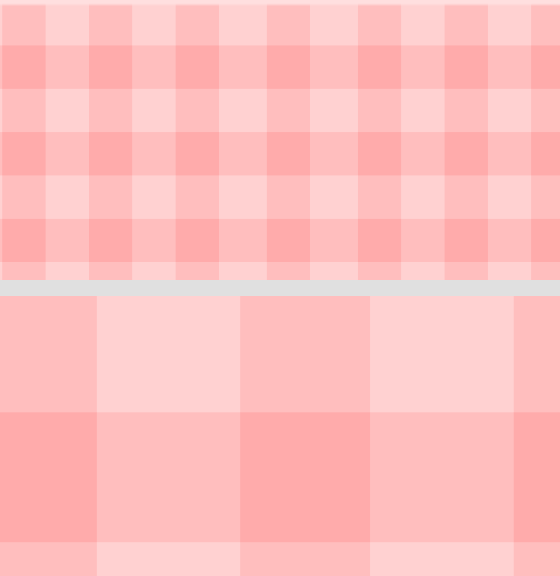
Top: the whole. Bottom: its middle third, enlarged.
A Shadertoy shader for this pattern:

```glsl
// Lengths are fractions of the canvas height.
const float PERIOD = 0.3095;          // one band plus one gap
const float BAND_WIDTH = 0.1547;
const float COLUMN_CENTRE = 1.0300;   // middle of the central column
const float ROW_CENTRE = 0.1413;      // middle of the lowest row
const float EXTRA_GAP = 0.0160;       // widening of the gaps beside the central column
const float HEM_START = 0.0100;       // pale top edge, solid above this depth
const float HEM_END = 0.0240;

const vec3 LIGHT_PINK = vec3(1.0, 0.820, 0.820);
const vec3 DEEP_PINK = vec3(1.0, 0.671, 0.671);
const vec3 HEM_PINK = vec3(1.0, 0.875, 0.875);

// Coverage of evenly spaced bands, with one centred at zero
float bandCoverage(float position, float pixel) {
    float offset = abs(fract(position / PERIOD + 0.5) - 0.5) * PERIOD;
    return 1.0 - smoothstep(-0.5 * pixel, 0.5 * pixel, offset - 0.5 * BAND_WIDTH);
}

// Removes the extra gap so that all columns share one period
float foldColumns(float x) {
    float d = abs(x - COLUMN_CENTRE);
    return d - clamp(d - 0.5 * PERIOD, 0.0, EXTRA_GAP);
}

void mainImage(out vec4 fragColor, in vec2 fragCoord) {
    vec2 p = fragCoord / iResolution.y;
    float pixel = 1.0 / iResolution.y;

    // Crossed translucent bands
    float columns = bandCoverage(foldColumns(p.x), pixel);
    float rows = bandCoverage(p.y - ROW_CENTRE, pixel);
    vec3 color = mix(LIGHT_PINK, DEEP_PINK, 0.5 * (columns + rows));

    // Soft pale hem along the top
    float hem = 1.0 - smoothstep(HEM_START, HEM_END, 1.0 - p.y);
    color = mix(color, HEM_PINK, hem);

    fragColor = vec4(color, 1.0);
}
```
